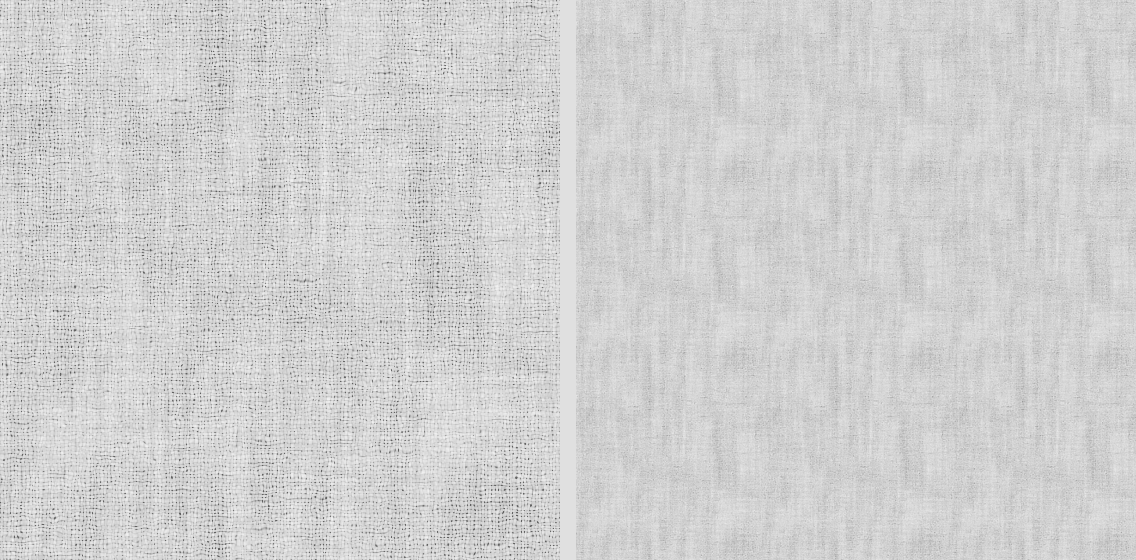
Left, the tile; right, the same tile 3 across and 3 down.
Give the GLSL for this texture, as a Shadertoy shader.

```glsl
// Pale grey linen: a plain weave of uneven threads with small dark holes and soft streaks.

vec2 hash2(vec2 cell) {
    vec3 q = fract(cell.xyx * vec3(0.1031, 0.1030, 0.0973));
    q += dot(q, q.yzx + 33.33);
    return fract((q.xx + q.yz) * q.zy);
}

float cornerSlope(vec2 cell, vec2 offset, vec2 period, float seed) {
    vec2 gradient = hash2(mod(cell, period) + seed) * 2.0 - 1.0;
    return dot(gradient, offset);
}

// Gradient noise over the canvas; wraps after a whole number of cells.
float wrapNoise(vec2 uv, vec2 period, float seed) {
    vec2 p = uv * period;
    vec2 i = floor(p), f = p - i;
    vec2 w = f * f * f * (f * (f * 6.0 - 15.0) + 10.0);
    vec2 e = vec2(1, 0);
    float low = mix(cornerSlope(i, f, period, seed),
                    cornerSlope(i + e.xy, f - e.xy, period, seed), w.x);
    float high = mix(cornerSlope(i + e.yx, f - e.yx, period, seed),
                     cornerSlope(i + e.xx, f - e.xx, period, seed), w.x);
    return 1.4 * mix(low, high, w.y);
}

void mainImage(out vec4 fragColor, in vec2 fragCoord) {
    vec2 uv = fragCoord / iResolution.xy;

    // Even thread counts keep the over-under pattern whole across the edges.
    vec2 threads = vec2(156, 144);
    vec2 p = uv * threads;
    p.x += 0.55 * wrapNoise(uv, vec2(78, 18), 3.0) + 0.5 * wrapNoise(uv, vec2(50, 60), 11.0);
    p.y += 0.55 * wrapNoise(uv, vec2(18, 72), 7.0) + 0.5 * wrapNoise(uv, vec2(60, 50), 19.0);

    // Broad patches and bands where the cloth is looser or tighter.
    float bands = wrapNoise(uv, vec2(22, 3), 23.0);
    float patches = wrapNoise(uv, vec2(7, 6), 31.0);
    float looseness = clamp(0.55 + 0.7 * bands + 0.7 * patches, 0.1, 1.2);

    // Gaps beside the threads, and which thread lies on top.
    vec2 gap = smoothstep(0.18, 0.5, abs(fract(p) - 0.5));
    vec2 wave = sin(3.14159265 * p);
    float warpOnTop = smoothstep(-0.5, 0.5, wave.x * wave.y);
    float groove = mix(gap.y, gap.x, warpOnTop);

    // Each crossing has its own tone, each hole its own depth.
    float crossingTone = hash2(mod(floor(p), threads) + 41.0).x - 0.5;
    float holeDepth = hash2(mod(floor(p + 0.5), threads) + 53.0).y;
    float hole = gap.x * gap.y * (0.06 + 0.44 * holeDepth * holeDepth) * (0.35 + 1.2 * looseness);

    // Pulled threads leave short dark dashes along the gaps.
    float dashAcross = gap.y * smoothstep(0.25, 0.6, wrapNoise(uv, vec2(14, 144), 61.0));
    float dashDown = gap.x * smoothstep(0.25, 0.6, wrapNoise(uv, vec2(156, 16), 67.0));

    // Light and dark yarn streaks, then fine fibres.
    float streaks = 0.035 * wrapNoise(uv, vec2(72, 5), 71.0)
                  + 0.03 * wrapNoise(uv, vec2(6, 70), 79.0);
    float fibres = 0.05 * wrapNoise(uv, vec2(210, 190), 83.0);

    float grey = 0.878 - 0.022 * looseness;
    grey -= groove * (0.05 + 0.05 * looseness) + hole;
    grey -= 0.14 * dashAcross + 0.1 * dashDown;
    grey += 0.06 * crossingTone * (1.0 - gap.x) * (1.0 - gap.y);
    grey += streaks + fibres;

    fragColor = vec4(vec3(clamp(grey, 0.38, 0.94)), 1.0);
}
```
